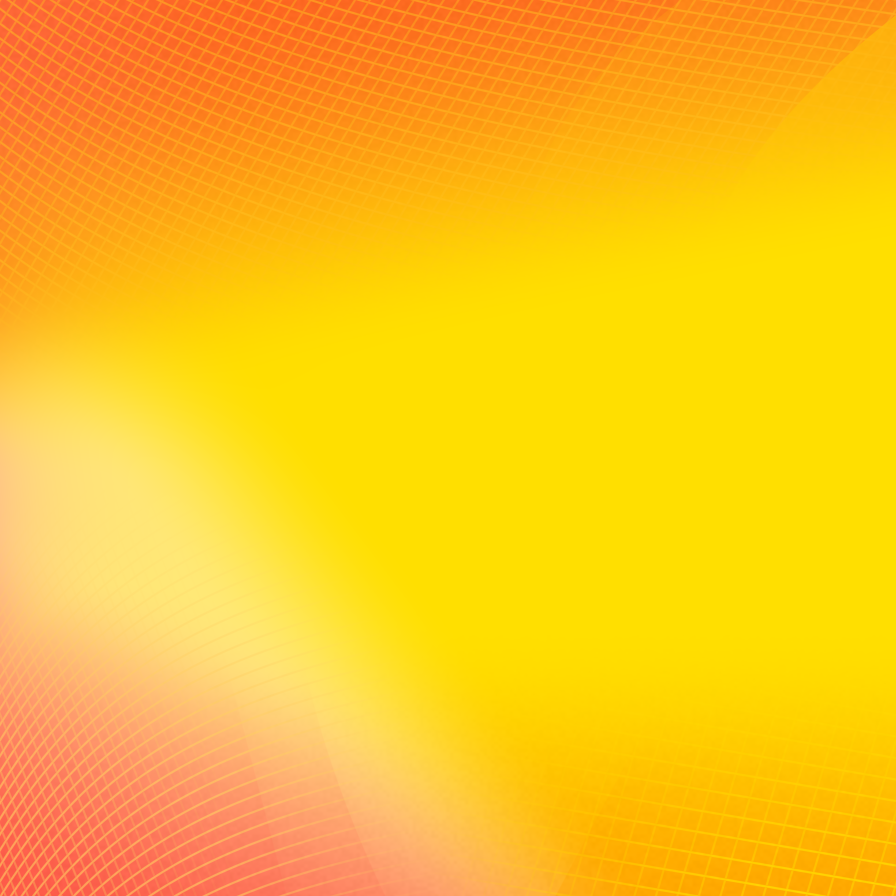
Reproduce this background procedurally as a Shadertoy shader.

```glsl
const vec3 YELLOW = vec3(1.0, 0.875, 0.0);
const vec3 ORANGE = vec3(0.99, 0.40, 0.13);
const vec3 AMBER = vec3(1.0, 0.64, 0.0);
const vec3 PALE = vec3(1.0, 0.915, 0.46);
const vec3 PEACH = vec3(1.0, 0.74, 0.53);
const vec3 CORAL = vec3(0.99, 0.35, 0.28);
const vec3 GOLD_LINE = vec3(1.0, 0.75, 0.13);
const vec3 CREAM_LINE = vec3(1.0, 0.81, 0.38);
const float LINE_HALF_WIDTH = 0.0009;
const float TOP_SPACING = 0.0165;
const float ARC_SPACING = 0.0175;
const float STEEP_SPACING = 0.0125;
const float WIDE_SPACING = 0.024;
const float GRAIN = 0.022;

float pixelSize() {
    return 1.0 / min(iResolution.x, iResolution.y);
}

float hash(vec2 p) {
    return fract(sin(dot(p, vec2(127.1, 311.7))) * 43758.5453);
}

float noise(vec2 p) {
    vec2 cell = floor(p), f = fract(p);
    f = f * f * (3.0 - 2.0 * f);
    float low = mix(hash(cell), hash(cell + vec2(1, 0)), f.x);
    float high = mix(hash(cell + vec2(0, 1)), hash(cell + vec2(1, 1)), f.x);
    return mix(low, high, f.y);
}

// Falls smoothly from one at a to zero at b, where a < b
float fall(float a, float b, float v) {
    return 1.0 - smoothstep(a, b, v);
}

// Repeated contour lines of a field whose gradient has the given length
float contours(float field, float slope, float spacing) {
    float px = pixelSize();
    float d = abs(fract(field / spacing) - 0.5) * spacing / slope;
    return fall(LINE_HALF_WIDTH - 0.5 * px, LINE_HALF_WIDTH + px, d);
}

// Sharp on one side, fading away on the other
float fold(float d, float reach) {
    float px = pixelSize();
    return smoothstep(-px, px, d) * exp(-max(d, 0.0) / reach);
}

float topMesh(vec2 p) {
    float bend = exp(-p.x / 0.3);
    float sweep = p.y + 0.12 * p.x - 0.19 * bend;
    float rise = p.x - 0.4 * p.y - 0.12 * p.y * p.y;
    float a = contours(sweep, length(vec2(0.12 + 0.633 * bend, 1.0)), TOP_SPACING);
    float b = contours(rise, length(vec2(1.0, 0.4 + 0.24 * p.y)), TOP_SPACING);
    return max(a, 0.75 * b);
}

float leftMesh(vec2 p) {
    float bend = exp(-p.x / 0.17);
    float arc = p.y - 0.1 * p.x + 0.255 * bend;
    float steep = p.x + 0.4 * p.y;
    float a = contours(arc, length(vec2(0.1 + 1.5 * bend, 1.0)), ARC_SPACING);
    float b = contours(steep, length(vec2(1.0, 0.4)), STEEP_SPACING);
    return max(a, 0.6 * b * fall(0.05, 0.3, p.x));
}

float rightMesh(vec2 p) {
    float a = contours(p.y + 0.17 * p.x, length(vec2(0.17, 1.0)), WIDE_SPACING);
    float b = contours(p.x - 0.3 * p.y, length(vec2(1.0, 0.3)), WIDE_SPACING);
    return max(a, 0.6 * b);
}

void mainImage(out vec4 fragColor, in vec2 fragCoord) {
    vec2 p = fragCoord / iResolution.xy;

    // Orange upper band and amber lower right
    float top = smoothstep(0.0, 1.0, (p.y - 0.52 - 0.2 * p.x) / 0.43);
    float low = fall(-0.06, 0.31, p.y);
    vec3 color = mix(YELLOW, ORANGE, top);
    color = mix(color, AMBER, low);

    // Upper folds, lighter on their right
    float t = p.y - 0.8;
    float innerFold = fold(p.x - (0.6 + 0.3 * t + 2.5 * t * t), 0.14);
    float outerFold = fold(p.x - (0.826 + 0.62 * t + 1.8 * t * t), 0.4);
    color = mix(color, YELLOW, top * (0.16 * innerFold + 0.6 * outerFold));

    // Pale diagonal glow, warming to coral in the lower left
    float side = 0.536 - dot(p, vec2(0.8, 0.6));
    float glow = smoothstep(-0.05, 0.16, side) * fall(0.46, 0.72, p.y);
    float rise = p.y + 0.5 * p.x;
    float leftEdge = exp(-p.x / 0.065) * fall(0.4, 0.8, p.y);
    vec3 glowColor = mix(PALE, PEACH, max(fall(0.15, 0.48, rise), 0.8 * leftEdge));
    glowColor = mix(glowColor, CORAL, fall(0.0, 0.42, rise));
    color = mix(color, glowColor, glow);

    // Orange spill down the upper left edge
    float spill = exp(-p.x / 0.1) * smoothstep(0.5, 0.68, p.y) * fall(0.7, 0.9, p.y);
    color = mix(color, ORANGE, 0.35 * spill);
    color.b += 0.08 * top * fall(0.0, 0.3, p.x);

    // Lower folds
    float rib = fold(0.32 - 0.26 * p.y - p.x, 0.06);
    rib += fold(0.43 - 0.48 * p.y + 0.5 * p.y * p.y - p.x, 0.07);
    color = mix(color, CORAL, 0.13 * rib * glow * fall(0.05, 0.28, p.y));
    float corner = fold(p.x - 0.62 - 0.53 * p.y, 0.2);
    color = mix(color, AMBER, 0.35 * corner * fall(0.0, 0.2, p.y));

    // Fine line meshes
    float topFade = smoothstep(0.0, 0.4, top) * (1.0 - 0.6 * outerFold);
    float leftFade = glow * fall(0.12, 0.48, p.y) * fall(0.22, 0.52, p.x);
    float rightFade = low * smoothstep(0.45, 0.9, p.x);
    color = mix(color, GOLD_LINE, 0.52 * topFade * topMesh(p));
    color = mix(color, CREAM_LINE, 0.6 * leftFade * leftMesh(p));
    color = mix(color, YELLOW, 0.85 * rightFade * rightMesh(p));

    // Faint mottling away from the clear centre
    float mottling = noise(p * 240.0) - 0.5;
    color += GRAIN * mottling * max(top, fall(0.0, 0.35, p.y));
    fragColor = vec4(clamp(color, 0.0, 1.0), 1.0);
}
```
